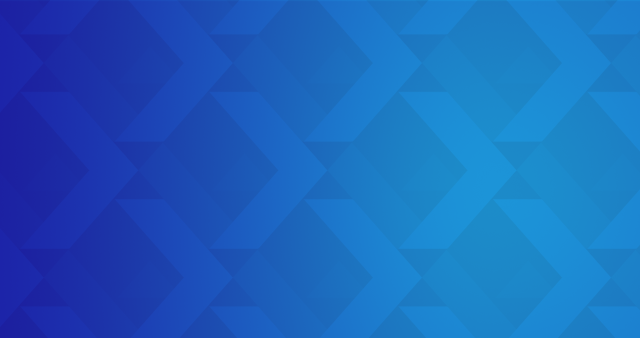
A Shadertoy shader for this background:

```glsl
// Interlocking right-pointing chevrons over a blue gradient with a soft glow.
// Two staggered lattices of tips carry the chevrons, shadows and facets;
// a sheared repeat adds the faint diagonal bands between them.

// Layout, in canvas heights, with y pointing down
const vec2 PERIOD = vec2(0.5595, 0.6346);   // spacing of tips in one lattice
const vec2 FIRST_TIP = vec2(1.528, 0.504);
const float SLOPE = 0.881;                  // sideways run per unit of height
const float ARM_WIDTH = 0.145;
const float ARM_HEIGHT = 0.232;
const float SHADOW_HEIGHT = 0.0855;
const float WRAP_LEFT = 0.383;              // part of a cell left of its tip
const vec2 FACET_APEX = vec2(-0.245, -0.050);
const float FACET_BASE = 0.060;
const float RIM_HEIGHT = 0.003;             // thin light line on the top edge

// Light: a wide falloff around the glow, slower to the right and vertically
const vec2 GREEN_RANGE = vec2(0.105, 0.500);
const float FALLOFF = 1.72;
const vec2 GLOW_CENTER = vec2(1.46, 0.56);
const float SLOW_AXIS = 0.45;
const float GLOW_RADIUS = 0.48;
const float GLOW_GAIN = 0.060;
const float GRAIN = 0.002;

// Green and blue offsets of each layer, weaker on the dark side
const vec2 DIAMOND_TINT = vec2(-0.011, -0.025);
const vec2 BAND_TINT = vec2(0.001, -0.008);
const vec2 FACET_TINT = vec2(-0.004, -0.017);
const vec2 SHADOW_TINT = vec2(-0.019, -0.027);
const vec2 CHEVRON_TINT = vec2(0.020, 0.032);
const vec2 RIM_TINT = vec2(0.040, 0.030);
const float DARK_CONTRAST = 0.60;

// Smooth coverage of the region where d is positive
float fill(float d) {
    return clamp(0.5 + d * iResolution.y * 0.75, 0.0, 1.0);
}

float hash(vec2 p) {
    vec3 h = fract(p.xyx * 0.1031);
    h += dot(h, h.yzx + 33.33);
    return fract((h.x + h.y) * h.z);
}

// Offset from the nearest tip of a lattice, wrapped into one cell
vec2 toTip(vec2 p, vec2 tip) {
    vec2 left = vec2(WRAP_LEFT, 0.5 * PERIOD.y);
    return mod(p - tip + left, PERIOD) - left;
}

float chevron(vec2 q) {
    float e = q.x + SLOPE * abs(q.y);
    return fill(-e) * fill(e + ARM_WIDTH) * fill(ARM_HEIGHT - abs(q.y));
}

// Two triangles meeting at the tip
float shadow(vec2 q) {
    return fill(SLOPE * abs(q.y) - abs(q.x)) * fill(SHADOW_HEIGHT - abs(q.y));
}

float facet(vec2 q) {
    vec2 r = q - FACET_APEX;
    return fill(SLOPE * r.y - abs(r.x)) * fill(FACET_BASE - q.y);
}

// Diagonal strip running down to the right, just outside the tips
float band(vec2 p) {
    vec2 q = p - FIRST_TIP;
    float u = q.x - SLOPE * q.y - 0.5 * ARM_WIDTH;
    float d = abs(mod(u + 0.5 * PERIOD.x, PERIOD.x) - 0.5 * PERIOD.x);
    return fill(0.5 * ARM_WIDTH - d);
}

void mainImage(out vec4 fragColor, in vec2 fragCoord) {
    vec2 p = fragCoord / iResolution.y;
    p.y = 1.0 - p.y;

    // Gradient from indigo to azure
    vec2 g = p - GLOW_CENTER;
    vec2 axes = vec2(g.x < 0.0 ? 1.0 : SLOW_AXIS, SLOW_AXIS);
    float light = 1.0 - smoothstep(0.0, FALLOFF, length(g * axes));
    float green = mix(GREEN_RANGE.x, GREEN_RANGE.y, light)
                + GLOW_GAIN * exp(-dot(g, g) / (GLOW_RADIUS * GLOW_RADIUS));
    vec3 color = vec3(0.11, green, 0.59 + 0.40 * green);

    // Coverage from both staggered lattices
    float chevrons = 0.0, shadows = 0.0, facets = 0.0;
    for (int i = 0; i < 2; i++) {
        vec2 q = toTip(p, FIRST_TIP + 0.5 * PERIOD * float(i));
        chevrons = max(chevrons, chevron(q));
        shadows = max(shadows, shadow(q));
        facets = max(facets, facet(q));
    }

    // Layers from back to front
    vec2 tint = mix(DIAMOND_TINT, FACET_TINT, facets);
    tint = mix(tint, BAND_TINT, band(p));
    tint = mix(tint, SHADOW_TINT, shadows);
    tint = mix(tint, CHEVRON_TINT, chevrons);
    tint += RIM_TINT * fill(RIM_HEIGHT - p.y);
    color.gb += tint * mix(DARK_CONTRAST, 1.0, light);

    // Grain softens the steps of the gradient
    color += GRAIN * (hash(floor(fragCoord)) - 0.5);
    fragColor = vec4(color, 1.0);
}
```
